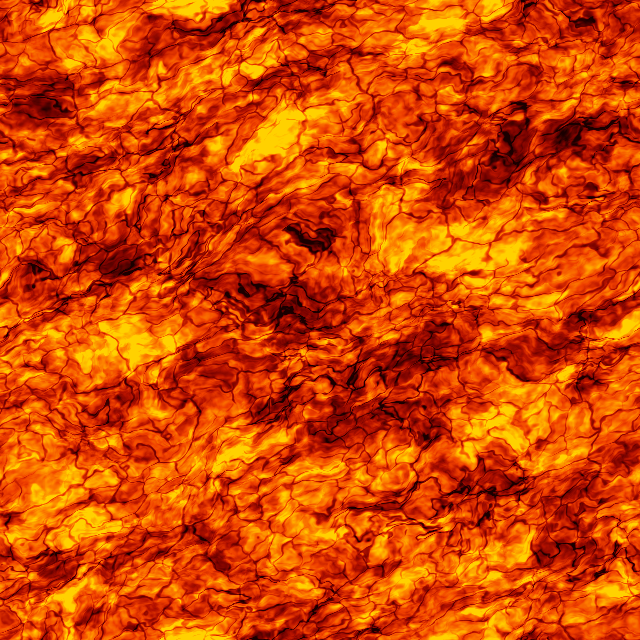
Give the GLSL for this texture, as a Shadertoy shader.

```glsl
float hash(vec2 cell, float seed) {
    return fract(sin(dot(cell, vec2(127.1, 311.7)) + seed * 17.3) * 43758.5453);
}

// A grid holds columns, rows and the rows its streaks climb across the tile
vec2 toGrid(vec2 p, vec3 grid) {
    return vec2(p.x * grid.x, p.y * grid.y - p.x * grid.z);
}

vec2 wrapCell(vec2 cell, vec3 grid) {
    float turn = floor((cell.x + 0.5) / grid.x);
    float row = cell.y + turn * grid.z;
    return vec2(cell.x - turn * grid.x, row - grid.y * floor((row + 0.5) / grid.y));
}

float gradientNoise(vec2 p, vec3 grid, float seed) {
    vec2 g = toGrid(p, grid) + seed * vec2(0.37, 0.61);
    vec2 cell = floor(g), f = g - cell;
    vec2 blend = f * f * (3.0 - 2.0 * f);
    float total = 0.0;
    for (int i = 0; i < 4; i++) {
        vec2 corner = vec2(i % 2, i / 2);
        float angle = 6.2832 * hash(wrapCell(cell + corner, grid), seed);
        vec2 weight = mix(1.0 - blend, blend, corner);
        total += weight.x * weight.y * dot(f - corner, vec2(cos(angle), sin(angle)));
    }
    return total;
}

float fbm(vec2 p, vec3 grid, int octaves, float seed) {
    float total = 0.0, gain = 1.0;
    for (int i = 0; i < octaves; i++) {
        total += gain * gradientNoise(p, grid, seed + float(i));
        grid *= 2.0;
        gain *= 0.55;
    }
    return total;
}

// Folded noise around zero: rounded lobes parted by sharp creases
float creases(vec2 p, vec3 grid, int octaves, float seed) {
    float total = 0.0, gain = 1.0;
    for (int i = 0; i < octaves; i++) {
        total += gain * (abs(gradientNoise(p, grid, seed + float(i))) - 0.168);
        grid *= 2.0;
        gain *= 0.6;
    }
    return total;
}

// Returns the gap to the nearest plate border and a random value per plate
vec2 plates(vec2 p, vec3 grid, float seed) {
    vec2 g = toGrid(p, grid);
    vec2 cell = floor(g);
    float nearest = 9.0, second = 9.0, tone = 0.0;
    for (int y = -1; y <= 1; y++)
    for (int x = -1; x <= 1; x++) {
        vec2 neighbour = cell + vec2(x, y);
        vec2 id = wrapCell(neighbour, grid);
        vec2 jitter = vec2(hash(id, seed), hash(id, seed + 1.0));
        float d = length(neighbour + 0.1 + 0.8 * jitter - g);
        if (d < nearest) {
            second = nearest;
            nearest = d;
            tone = hash(id, seed + 2.0);
        } else {
            second = min(second, d);
        }
    }
    return vec2(second - nearest, tone);
}

// Heat runs from 0, charred, to 5, glowing yellow
vec3 lavaColour(float heat) {
    vec3 ramp[6] = vec3[6](
        vec3(0.10, 0.00, 0.0), vec3(0.47, 0.01, 0.0), vec3(0.71, 0.07, 0.0),
        vec3(0.94, 0.25, 0.0), vec3(0.99, 0.50, 0.0), vec3(1.00, 0.82, 0.0));
    heat = clamp(heat, 0.0, 4.999);
    int lower = int(heat);
    return mix(ramp[lower], ramp[lower + 1], fract(heat));
}

void mainImage(out vec4 fragColor, in vec2 fragCoord) {
    vec2 uv = fragCoord / iResolution.xy;
    vec2 warp = vec2(fbm(uv, vec3(3, 4, 1), 3, 1.0), fbm(uv, vec3(3, 4, 1), 3, 11.0));
    vec2 ragged = vec2(fbm(uv, vec3(22, 28, 6), 3, 16.0), fbm(uv, vec3(22, 28, 6), 3, 26.0));
    vec2 p = uv + vec2(0.08, 0.06) * warp + 0.014 * ragged;

    // Broad hot and cold zones with creased rock over them
    float broad = fbm(p, vec3(4, 7, 2), 5, 21.0);
    float glow = smoothstep(0.05, 0.4, broad);
    float heat = 3.1 + 2.1 * broad;
    heat += (3.6 - 1.8 * glow) * creases(p, vec3(8, 17, 4), 5, 31.0);
    heat += (3.0 - 1.4 * glow) * creases(p, vec3(26, 42, 10), 3, 36.0);

    // Ragged islands of crust with crisp rims
    float island = fbm(p, vec3(7, 13, 3), 5, 46.0);
    heat += 0.9 * (smoothstep(-0.03, 0.04, island) - 0.5);

    // Large and small plates with broken cracks between them
    float breakage = smoothstep(-0.15, 0.2, fbm(uv, vec3(8, 11, 3), 4, 41.0));
    vec2 large = plates(p, vec3(11, 16, 4), 51.0);
    vec2 small = plates(p, vec3(27, 38, 10), 61.0);
    heat += 0.5 * (large.y - 0.5) + 0.5 * (small.y - 0.5);
    heat -= 1.9 * breakage * (1.0 - smoothstep(0.01, 0.07, large.x));
    heat -= 1.5 * (1.0 - breakage) * (1.0 - smoothstep(0.02, 0.13, small.x));

    // Charred veins, deepest in the cold zones
    float vein = abs(fbm(p, vec3(6, 13, 4), 5, 71.0));
    float cold = 1.0 - smoothstep(-0.25, 0.2, broad);
    heat -= (0.4 + 2.0 * cold) * (1.0 - smoothstep(0.0, 0.06, vein));

    // Fine grain, then a gentle floor that keeps char from pooling
    heat += 1.0 * fbm(uv, vec3(60, 80, 16), 2, 81.0);
    heat = heat < 1.3 ? 1.3 - 0.7 * (1.3 - heat) : heat;

    fragColor = vec4(lavaColour(heat), 1.0);
}
```
